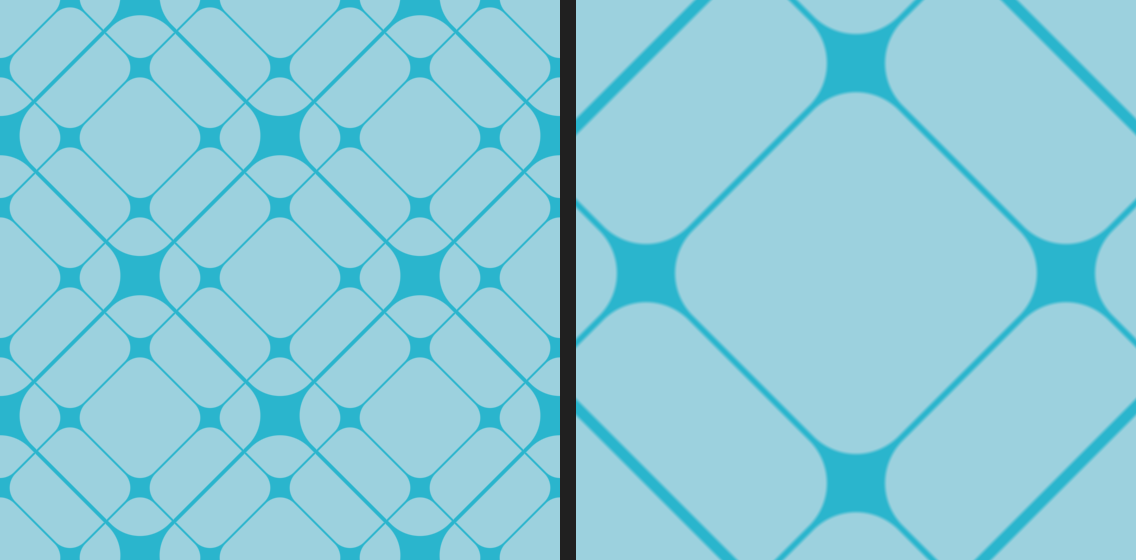
Left, the full canvas; right, a detail of the centre.
This pattern is drawn by a Shadertoy shader. Its source:

```glsl
// Two overlaid lattices of rounded diamonds, one twice the size of the other.
// Each cell is a rounded-box distance in 45-degree axes; the gaps left between
// cells become straight lines that swell into concave four-pointed nodes.

const vec3 FIELD_COLOR = vec3(0.612, 0.820, 0.871);
const vec3 LINE_COLOR  = vec3(0.165, 0.710, 0.804);

const float LARGE_REACH  = 0.25;    // centre to corner; two repeats per canvas
const float LARGE_LINE   = 0.0034;  // half width of the line
const float LARGE_RADIUS = 0.073;   // corner rounding
const float LARGE_SHIFT  = 0.0078;  // vertical offset

const float SMALL_REACH  = 0.125;
const float SMALL_LINE   = 0.00176;
const float SMALL_RADIUS = 0.0358;
const float SMALL_SHIFT  = 0.0041;

const float EDGE_SOFTNESS = 0.0015;

// Signed distance to the nearest rounded diamond: positive in the gaps.
float diamondLattice(vec2 p, float reach, float halfLine, float radius) {
    vec2 diagonal = vec2(p.x + p.y, p.x - p.y) / (2.0 * reach);
    vec2 cell = abs(fract(diagonal + 0.5) - 0.5);
    float side = reach * sqrt(2.0);
    vec2 q = cell * side - (0.5 * side - halfLine - radius);
    return length(max(q, 0.0)) + min(max(q.x, q.y), 0.0) - radius;
}

void mainImage(out vec4 fragColor, in vec2 fragCoord) {
    vec2 uv = fragCoord / iResolution.xy;

    float large = diamondLattice(uv - vec2(0.0, LARGE_SHIFT),
                                 LARGE_REACH, LARGE_LINE, LARGE_RADIUS);
    float small = diamondLattice(uv - vec2(0.0, SMALL_SHIFT),
                                 SMALL_REACH, SMALL_LINE, SMALL_RADIUS);

    // Union of both line networks, with smoothed edges
    float edge = max(EDGE_SOFTNESS, 0.75 / min(iResolution.x, iResolution.y));
    float ink = smoothstep(-edge, edge, max(large, small));

    fragColor = vec4(mix(FIELD_COLOR, LINE_COLOR, ink), 1.0);
}
```
